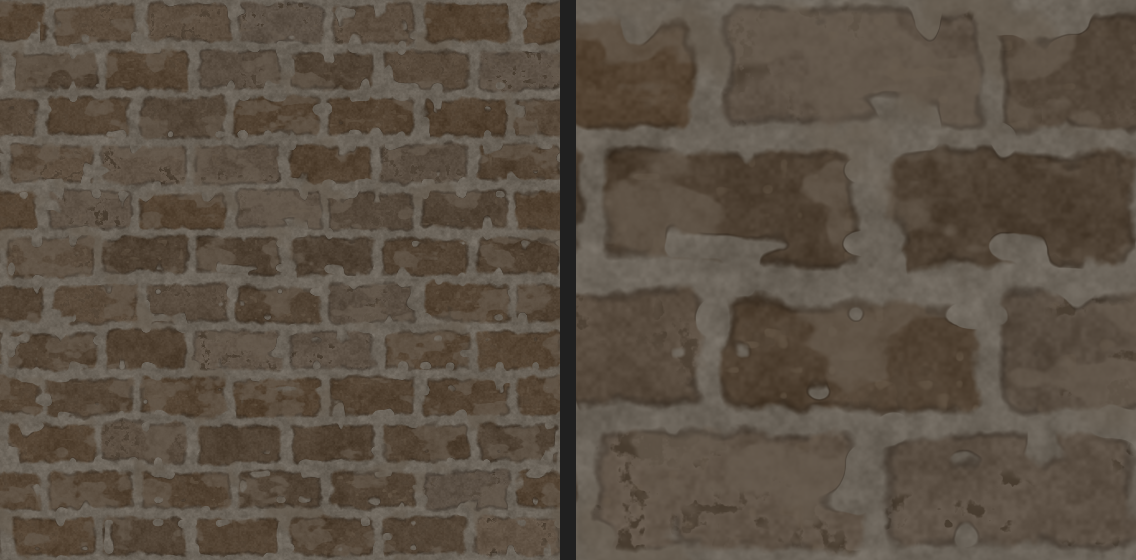
Left: the whole. Right: its middle third, enlarged.
This texture is drawn by a Shadertoy shader. Its source:

```glsl
float hash(vec2 p)
{
    vec3 q = fract(vec3(p.xyx) * vec3(0.1031, 0.1030, 0.0973));
    q += dot(q, q.yzx + 33.33);
    return fract((q.x + q.y) * q.z);
}

// Value noise on a lattice that wraps after "period" cells
float noise(vec2 uv, vec2 period, float seed)
{
    vec2 p = uv * period, i = floor(p), f = fract(p);
    f = f * f * (3.0 - 2.0 * f);
    vec2 a = mod(i, period) + seed, b = mod(i + 1.0, period) + seed;
    return mix(mix(hash(a), hash(vec2(b.x, a.y)), f.x),
               mix(hash(vec2(a.x, b.y)), hash(b), f.x), f.y);
}

float fbm(vec2 uv, vec2 period, float seed)
{
    float sum = 0.0, amplitude = 0.533;
    for (int i = 0; i < 4; i++)
    {
        sum += amplitude * noise(uv, period, seed);
        period *= 2.0;
        seed += 17.0;
        amplitude *= 0.5;
    }
    return sum;
}

float roundedBox(vec2 p, vec2 halfSize, float radius)
{
    vec2 d = abs(p) - halfSize + radius;
    return length(max(d, 0.0)) + min(max(d.x, d.y), 0.0) - radius;
}

void mainImage(out vec4 fragColor, in vec2 fragCoord)
{
    vec2 uv = fragCoord / iResolution.xy;
    float pixel = 12.0 / iResolution.y;

    // Uneven courses: slow sway plus ragged edges
    vec2 sway = vec2(noise(uv, vec2(9.0), 11.0), noise(uv, vec2(8.0), 47.0)) - 0.5;
    vec2 ragged = vec2(fbm(uv, vec2(40.0), 83.0), fbm(uv, vec2(40.0), 131.0)) - 0.5;
    vec2 wall = uv + sway * 0.007 + ragged * 0.013;

    // Six bricks across, twelve courses in running bond
    vec2 grid = wall * vec2(6.0, 12.0);
    float course = mod(floor(grid.y), 12.0);
    grid.x -= mod(course, 2.0) < 0.5 ? 0.06 : 0.5 + 0.06 * (hash(vec2(course, 5.0)) - 0.5);
    vec2 id = vec2(mod(floor(grid.x), 6.0), course);
    vec2 local = (fract(grid) - 0.5) * vec2(2.0, 1.0);
    float tone = hash(id + 3.0), wear = hash(id + 29.0), hue = hash(id + 61.0);

    // Brick outline with its own size, offset and tilt
    local -= (vec2(hash(id + 91.0), hash(id + 107.0)) - 0.5) * vec2(0.08, 0.05);
    local.y += local.x * (hash(id + 151.0) - 0.5) * 0.05;
    vec2 halfSize = vec2(0.87 + 0.05 * wear, 0.385 + 0.03 * tone);
    float d = roundedBox(local, halfSize, 0.09);
    d += 0.10 * (fbm(uv, vec2(64.0), 211.0) - 0.5);
    d += 0.20 * smoothstep(0.70, 0.9, noise(uv, vec2(46.0), 251.0));
    float brickMask = 1.0 - smoothstep(-0.025 - pixel, 0.025 + pixel, d);

    float cloud = fbm(uv, vec2(22.0, 28.0), 307.0);
    float fine = fbm(uv, vec2(110.0), 353.0);
    float grain = noise(uv, vec2(340.0), 401.0) - 0.5;

    // Brick face: some are faded, most are dark brown
    float faded = smoothstep(0.60, 0.95, tone);
    vec3 brick = mix(vec3(0.315, 0.257, 0.198), vec3(0.375, 0.325, 0.275), faded);
    brick += (hue - 0.5) * vec3(0.022, 0.008, -0.006);
    brick += (cloud - 0.5) * 0.09 + (fine - 0.5) * 0.08 + grain * 0.04;

    // Pits, pale chips and mortar smears
    float pits = smoothstep(0.57, 0.70, fine) * smoothstep(0.42, 0.62, cloud);
    brick = mix(brick, vec3(0.25, 0.205, 0.155), pits * (0.25 + 0.55 * faded));
    float chips = smoothstep(0.80, 0.92, noise(uv, vec2(105.0, 130.0), 449.0));
    brick = mix(brick, vec3(0.42, 0.365, 0.30), chips * wear * 0.5);
    float smear = fbm(uv, vec2(18.0, 26.0), 503.0) + 0.22 * wear + 0.12 * d;
    smear = smoothstep(0.66, 0.73, smear) * (0.5 + 0.5 * fine);
    brick = mix(brick, vec3(0.405, 0.36, 0.31), smear * 0.8);

    // Mortar: grey, streaked along the joints
    vec3 mortar = vec3(0.418, 0.389, 0.350);
    mortar += (cloud - 0.5) * 0.06 + (fine - 0.5) * 0.11 + grain * 0.035;
    mortar += (noise(uv, vec2(30.0, 150.0), 557.0) - 0.5) * 0.025;
    mortar = mix(mortar, vec3(0.39, 0.345, 0.29),
                 0.5 * smoothstep(0.58, 0.72, fbm(uv, vec2(14.0), 601.0)));

    vec3 color = mix(mortar, brick, brickMask);

    // Broken shadow along the brick rim
    float rim = 1.0 - smoothstep(0.0, 0.045 + pixel, abs(d + 0.02));
    color *= 1.0 - rim * 0.16 * smoothstep(0.35, 0.6, noise(uv, vec2(60.0), 653.0));

    fragColor = vec4(color, 1.0);
}
```
